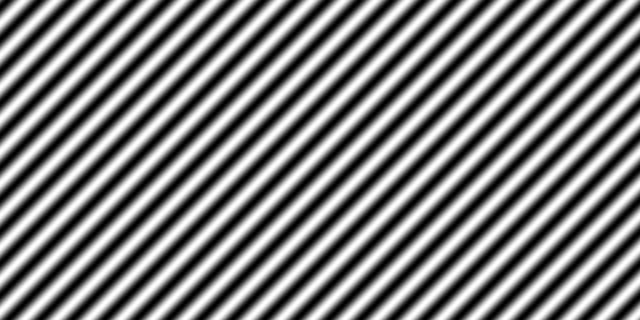
Write a Shadertoy shader that draws this pattern.

```glsl
const float TAU = 6.2831853;
const float STRIPES_PER_HEIGHT = 10.0;
const vec3 DARK = vec3(0.0);
const vec3 LIGHT = vec3(1.0);

// Smooth wave from 0 to 1, starting at its midpoint
float wave(float cycles) {
    return 0.5 + 0.5 * sin(TAU * cycles);
}

// Soft stripes rising to the right at 45 degrees
float diagonalStripes(vec2 p, float frequency) {
    return wave((p.y - p.x) * frequency);
}

void mainImage(out vec4 fragColor, in vec2 fragCoord) {
    vec2 p = fragCoord / iResolution.y;
    float brightness = diagonalStripes(p, STRIPES_PER_HEIGHT);
    fragColor = vec4(mix(DARK, LIGHT, brightness), 1.0);
}
```
